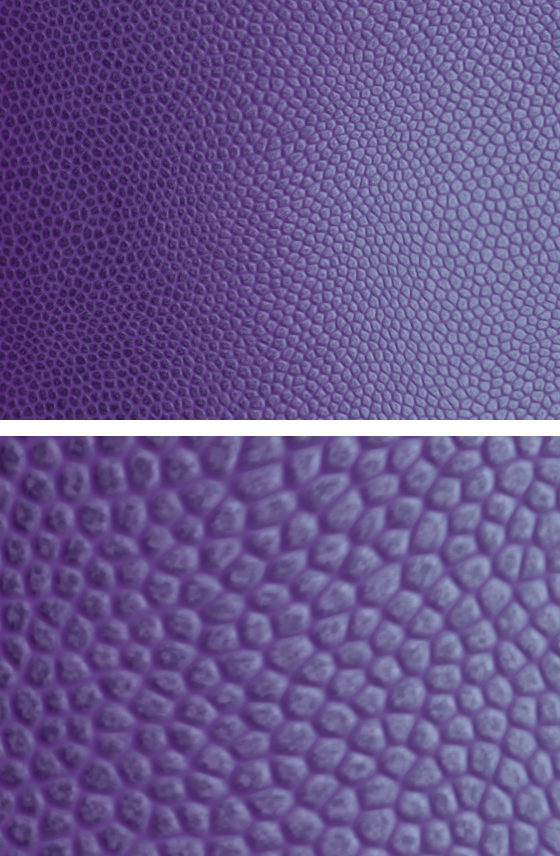
Top: the whole. Bottom: its middle third, enlarged.
This texture is drawn by a WebGL 2 fragment shader. Its source:

```glsl
#version 300 es
precision highp float;
// Pebbled violet leather, dark on the left and catching a cool sheen on the right.

#define PEBBLES 35.0        // pebbles per canvas height
#define ROW_HEIGHT 0.87     // row spacing relative to pebble spacing
#define ROW_ANGLE 1.25      // direction of the pebble rows
#define BEND 2.3            // wandering of the rows, in pebbles
#define JITTER 0.50         // irregularity of the pebble centres
#define ROUNDNESS 10.5      // lower values round the corners more
#define GROOVE_WIDTH 0.17   // soft width of the creases
#define TILT 0.36           // how strongly slopes shift the sheen
#define RELIEF 0.13         // direct shading of the slopes
#define GRAIN 0.085         // contrast of the fine mottling

uniform vec2 u_resolution;
out vec4 fragColor;

float hash(vec2 p) {
  return fract(sin(dot(p, vec2(127.1, 311.7))) * 43758.5453);
}

float noise(vec2 p) {
  vec2 i = floor(p), f = fract(p);
  f = f * f * (3.0 - 2.0 * f);
  return mix(mix(hash(i), hash(i + vec2(1, 0)), f.x),
             mix(hash(i + vec2(0, 1)), hash(i + vec2(1, 1)), f.x), f.y);
}

// Centre of the pebble in the staggered grid, dx and dy cells away from p.
vec2 pebbleCentre(vec2 p, float dx, float dy) {
  float row = floor(p.y / ROW_HEIGHT) + dy;
  float shift = 0.5 * mod(row, 2.0);
  float column = floor(p.x - shift) + dx;
  vec2 id = vec2(column, row);
  vec2 offset = vec2(hash(id), hash(id + 57.3)) - 0.5;
  return vec2(column + shift + 0.5, (row + 0.5) * ROW_HEIGHT) + JITTER * offset;
}

// Rounded distance from p to the border of its pebble.
float borderDistance(vec2 p) {
  vec2 nearest = vec2(0.0);
  float best = 1e3;
  for (float y = -1.0; y <= 1.0; y++)
    for (float x = -1.0; x <= 1.0; x++) {
      vec2 d = pebbleCentre(p, x, y) - p;
      float len = dot(d, d);
      if (len < best) { best = len; nearest = d; }
    }
  float sum = 0.0;
  for (float y = -2.0; y <= 2.0; y++)
    for (float x = -2.0; x <= 2.0; x++) {
      vec2 d = pebbleCentre(p, x, y) - p;
      vec2 across = d - nearest;
      if (dot(across, across) > 1e-4)
        sum += exp(-ROUNDNESS * dot(0.5 * (d + nearest), normalize(across)));
    }
  return -log(sum) / ROUNDNESS;
}

float dome(float border) {
  return smoothstep(-0.06, 0.24, border);
}

// Broad reflection that grows to the right and fades toward the upper edge.
float sheen(vec2 uv) {
  float g = mix(smoothstep(0.14, 0.86, uv.x), clamp((uv.x - 0.18) / 0.66, 0.0, 1.0), 0.5);
  vec2 d = (uv - vec2(0.60, 0.48)) / vec2(0.16, 0.42);
  g += 0.12 * exp(-dot(d, d));
  g -= 0.17 * smoothstep(0.55, 1.0, uv.y) * smoothstep(0.3, 0.9, uv.x);
  return g + 0.06 * (noise(uv * vec2(5.0, 4.0)) - 0.5);
}

vec3 ramp(vec3 low, vec3 middle, vec3 high, float t) {
  return t < 0.5 ? mix(low, middle, 2.0 * t) : mix(middle, high, 2.0 * t - 1.0);
}

void main() {
  vec2 uv = gl_FragCoord.xy / u_resolution;
  vec2 p = gl_FragCoord.xy / u_resolution.y * PEBBLES;
  float pixel = PEBBLES / u_resolution.y;

  // Turn the pebble rows and let them wander
  mat2 turn = mat2(cos(ROW_ANGLE), -sin(ROW_ANGLE), sin(ROW_ANGLE), cos(ROW_ANGLE));
  p += BEND * vec2(noise(p * 0.11), noise(p * 0.11 + 31.7));
  p = turn * p;

  // Relief: slopes facing right and up lean into the light
  float border = borderDistance(p);
  float slope = dome(border) - dome(borderDistance(p + turn * vec2(0.12, 0.07)));
  float crease = 1.0 - smoothstep(-0.05, GROOVE_WIDTH + 0.2 * pixel, border);

  // Fine pitting, strongest on the pebble tops
  float mottle = 0.55 * smoothstep(0.25, 0.75, noise(p * 4.6))
               + 0.45 * smoothstep(0.2, 0.8, noise(p * 8.3 + 13.1)) - 0.5;
  float gloss = clamp(sheen(uv) + TILT * slope + 0.10 * mottle, 0.0, 1.0);

  vec3 pebble = ramp(vec3(0.235, 0.14, 0.34), vec3(0.395, 0.325, 0.535),
                     vec3(0.505, 0.525, 0.67), gloss);
  vec3 groove = ramp(vec3(0.375, 0.225, 0.525), vec3(0.39, 0.265, 0.54),
                     vec3(0.435, 0.365, 0.595), gloss);
  pebble += GRAIN * mottle * (1.0 - 0.7 * crease);
  vec3 color = mix(pebble, groove, crease);

  // Slope shading, pebble variation and darkened left border
  color += RELIEF * slope * vec3(0.8, 1.0, 1.0);
  color += 0.02 * (noise(p * 0.9 + 7.0) - 0.5);
  color *= mix(vec3(0.95, 0.84, 0.95), vec3(1.0), smoothstep(0.0, 0.12, uv.x));
  fragColor = vec4(clamp(color, 0.0, 1.0), 1.0);
}
```
